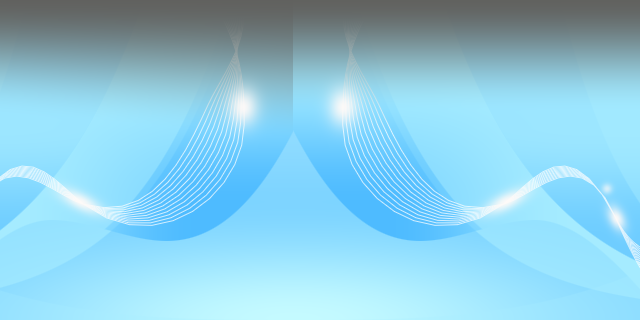
Give the GLSL for this background, as a Shadertoy shader.

```glsl
#define SEAM_X 0.917
#define STRANDS 11
#define STEPS 10
#define STRAND_HALF_WIDTH 0.0015
#define STRAND_OPACITY 0.75
#define BAND_OPACITY 0.58
#define GLOW_STRENGTH 0.95

const vec3 SMOKE = vec3(0.38, 0.38, 0.37);
const vec3 PALE = vec3(0.66, 0.93, 1.00);
const vec3 SKY = vec3(0.45, 0.81, 1.00);
const vec3 DEEP = vec3(0.28, 0.72, 1.00);
const vec3 WARM = vec3(1.00, 0.84, 0.76);
const vec3 GLOW = vec3(1.00, 0.98, 0.97);

// Control points of four joined cubics: first and last strand
const vec2 OUTER[13] = vec2[13](
    vec2(0.224, 0.948), vec2(0.156, 0.818), vec2(0.154, 0.714),
    vec2(0.154, 0.609), vec2(0.154, 0.401), vec2(0.417, 0.180),
    vec2(0.656, 0.362), vec2(0.755, 0.438), vec2(0.859, 0.609),
    vec2(1.008, 0.318), vec2(1.029, 0.276), vec2(1.055, 0.245),
    vec2(1.089, 0.224));
const vec2 INNER[13] = vec2[13](
    vec2(0.156, 0.948), vec2(0.156, 0.844), vec2(0.229, 0.753),
    vec2(0.266, 0.674), vec2(0.333, 0.531), vec2(0.430, 0.297),
    vec2(0.656, 0.362), vec2(0.755, 0.388), vec2(0.898, 0.570),
    vec2(1.008, 0.318), vec2(1.029, 0.268), vec2(1.055, 0.211),
    vec2(1.089, 0.154));

// Anti-aliased step: 1 where v is positive
float inside(float v) {
    return clamp(v / max(fwidth(v), 1e-5) + 0.5, 0.0, 1.0);
}

// Cubic from a to b with the given end slopes
float hermite(float x, vec2 a, vec2 b, float slopeA, float slopeB) {
    float w = b.x - a.x, t = (x - a.x) / w, s = 1.0 - t;
    return a.y * s * s * (1.0 + 2.0 * t) + b.y * t * t * (3.0 - 2.0 * t)
         + w * t * s * (slopeA * s - slopeB * t);
}

float waveEdge(float x) {
    vec2 apex = vec2(0.0, 0.591), trough = vec2(0.396, 0.247);
    vec2 crest = vec2(0.755, 0.3125), tail = vec2(1.08, 0.10);
    if (x < trough.x) return hermite(x, apex, trough, -1.95, 0.0);
    if (x < crest.x) return hermite(x, trough, crest, 0.0, 0.0);
    return hermite(x, crest, tail, 0.0, -1.1);
}

float fallCurve(float x, float height, float rate) {
    return 0.02 + height * exp(-rate * x);
}

float segmentDistance(vec2 p, vec2 a, vec2 b) {
    vec2 pa = p - a, ba = b - a;
    return length(pa - ba * clamp(dot(pa, ba) / dot(ba, ba), 0.0, 1.0));
}

vec2 bezier(vec2 a, vec2 b, vec2 c, vec2 d, float t) {
    float s = 1.0 - t;
    return s * s * s * a + 3.0 * s * t * (s * b + t * c) + t * t * t * d;
}

float strandDistance(vec2 p) {
    float nearest = 1.0;
    for (int i = 0; i < STRANDS; i++) {
        float k = float(i) / float(STRANDS - 1);
        for (int j = 0; j < 12; j += 3) {
            vec2 a = mix(OUTER[j], INNER[j], k);
            vec2 b = mix(OUTER[j + 1], INNER[j + 1], k);
            vec2 c = mix(OUTER[j + 2], INNER[j + 2], k);
            vec2 d = mix(OUTER[j + 3], INNER[j + 3], k);
            vec2 last = a;
            for (int n = 1; n <= STEPS; n++) {
                vec2 next = bezier(a, b, c, d, float(n) / float(STEPS));
                nearest = min(nearest, segmentDistance(p, last, next));
                last = next;
            }
        }
    }
    return nearest;
}

// Soft spot, stretched along a direction
float glow(vec2 p, vec2 center, float radius, vec2 axis, float stretch) {
    vec2 q = p - center;
    axis = normalize(axis);
    q = vec2(dot(q, axis) / stretch, dot(q, vec2(-axis.y, axis.x)));
    return exp(-dot(q, q) / (radius * radius));
}

void mainImage(out vec4 fragColor, in vec2 fragCoord) {
    vec2 uv = fragCoord / iResolution.y;
    vec2 p = vec2(abs(uv.x - SEAM_X), uv.y);

    // Floor lit from the bottom centre
    vec3 color = mix(SKY, vec3(0.56, 0.86, 1.0), smoothstep(0.3, 0.6, p.y));
    float floorLight = exp(-dot(p * vec2(1.1, 4.2), p * vec2(1.1, 4.2)));
    color = mix(color, vec3(0.77, 0.98, 1.0), floorLight);
    color = mix(color, PALE, 0.25 * inside(0.12 * p.x * p.x * p.x - p.y));

    // Wave body, deepest along its trough
    float above = inside(p.y - waveEdge(p.x));
    float depth = smoothstep(0.8, 0.36, p.y) * smoothstep(0.9, 0.3, p.x);
    color = mix(color, mix(PALE, DEEP, 0.08 + 0.85 * depth), above);

    // Translucent sweeping bands
    float pastLeft = inside(p.y - fallCurve(p.x, 1.74, 3.35));
    float pastSecond = inside(p.y - fallCurve(p.x, 1.90, 3.35));
    float pastRight = inside(p.y - fallCurve(p.x, 3.89, 2.95));
    float pastFar = inside(p.y - fallCurve(p.x, 32.6, 4.2));
    float band = mix(0.35 * pastLeft, pastLeft, max(pastSecond, 1.0 - above));
    color = mix(color, PALE, BAND_OPACITY * band * (1.0 - pastRight));
    vec3 beyond = mix(vec3(0.61, 0.90, 1.0), DEEP, 0.6 * smoothstep(0.6, 0.25, p.y));
    color = mix(color, beyond, 0.9 * pastRight);
    color = mix(color, PALE, 0.4 * pastFar);

    // Smoke from the top edge, reaching lower before the seam
    float smokeEnd = uv.x < SEAM_X ? mix(0.64, 0.56, uv.x / SEAM_X) : 0.65;
    color = mix(color, SMOKE, smoothstep(smokeEnd, 1.013, p.y));

    // Fan of fine strands
    float pixel = 1.0 / iResolution.y;
    float strand = clamp((STRAND_HALF_WIDTH - strandDistance(p)) / pixel + 0.5, 0.0, 1.0);
    float upper = smoothstep(0.58, 0.8, p.y);
    strand *= STRAND_OPACITY * mix(1.0, 0.3, upper) * smoothstep(0.95, 0.8, p.y);
    color = mix(color, mix(vec3(1.0), WARM, upper), strand);

    // Glints where the strands gather
    float light = glow(p, vec2(0.156, 0.665), 0.045, vec2(0.0, 1.0), 1.3);
    light += glow(p, vec2(0.665, 0.37), 0.026, vec2(1.0, 0.5), 2.8);
    light += glow(p, vec2(1.01, 0.318), 0.024, vec2(-0.5, 1.0), 1.7);
    light += 0.7 * glow(p, vec2(0.98, 0.41), 0.016, vec2(0.0, 1.0), 1.0);
    color = mix(color, GLOW, GLOW_STRENGTH * min(light, 1.0));

    fragColor = vec4(color, 1.0);
}
```
